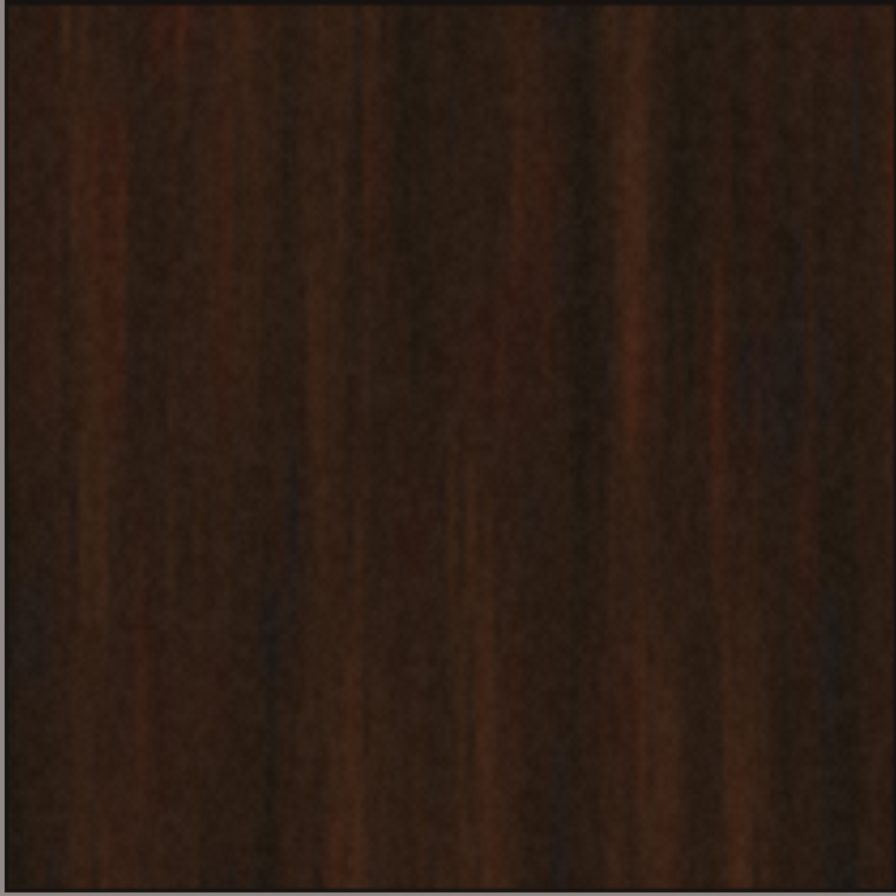
Give the GLSL for this texture, as a WebGL 2 fragment shader.

```glsl
#version 300 es
precision highp float;

// Dark stained wood with straight vertical grain, drawn from layers of
// stretched value noise, with soft mottling and faint colour blotches.
// A thin dark rim and a pale strip at the left and bottom close the panel.

uniform vec2 u_resolution;
out vec4 fragColor;

// Wood colours
const vec3 DARK_WOOD  = vec3(0.132, 0.102, 0.070);
const vec3 MID_WOOD   = vec3(0.168, 0.111, 0.077);
const vec3 LIGHT_WOOD = vec3(0.245, 0.147, 0.090);
const vec3 RED_TINT   = vec3(0.022, -0.006, -0.003);
const vec3 BLUE_TINT  = vec3(-0.012, 0.000, 0.016);

// Grain frequencies: cells across and up the canvas
const vec2 BROAD_GRAIN  = vec2(17.0, 0.8);
const vec2 MEDIUM_GRAIN = vec2(40.0, 1.6);
const vec2 FINE_GRAIN   = vec2(95.0, 5.0);
const vec2 MOTTLE       = vec2(110.0, 80.0);
const vec2 SPECKLE      = vec2(210.0, 190.0);
const vec2 TINT_PATCH   = vec2(24.0, 5.0);
const float MOTTLE_GAIN  = 0.026;
const float SPECKLE_GAIN = 0.018;
const float GRAIN_SWAY   = 0.006;

// Border
const vec3 RIM_COLOR   = vec3(0.085, 0.072, 0.062);
const vec3 STRIP_COLOR = vec3(0.570, 0.540, 0.530);
const vec2 STRIP_WIDTH = vec2(0.0052, 0.0040);  // left, bottom
const vec2 RIM_INNER   = vec2(0.0090, 0.0080);  // left, bottom
const vec2 RIM_OUTER   = vec2(0.0025, 0.0060);  // right, top
const float RIM_BLUR   = 0.0030;

// Integer hash of a lattice cell, returning 0 to 1
float hash(ivec2 cell, uint seed) {
    uint h = uint(cell.x) * 1597334677u ^ uint(cell.y) * 3812015801u;
    h ^= seed * 2654435769u;
    h = (h ^ (h >> 16)) * 2146121005u;
    h = (h ^ (h >> 15)) * 2221713035u;
    h ^= h >> 16;
    return float(h >> 8) / 16777216.0;
}

float valueNoise(vec2 p, uint seed) {
    ivec2 cell = ivec2(floor(p));
    vec2 f = fract(p);
    f = f * f * (3.0 - 2.0 * f);
    float low  = mix(hash(cell, seed), hash(cell + ivec2(1, 0), seed), f.x);
    float high = mix(hash(cell + ivec2(0, 1), seed), hash(cell + ivec2(1, 1), seed), f.x);
    return mix(low, high, f.y);
}

// Lengthwise streaks at three widths, 0 dark to 1 light
float grainTone(vec2 p) {
    p.x += GRAIN_SWAY * (valueNoise(p * vec2(4.0, 2.5), 1u) - 0.5);
    return 0.46 * valueNoise(p * BROAD_GRAIN, 2u)
         + 0.34 * valueNoise(p * MEDIUM_GRAIN, 3u)
         + 0.20 * valueNoise(p * FINE_GRAIN, 4u);
}

vec3 woodColor(vec2 p) {
    float tone = grainTone(p);
    vec3 color = mix(DARK_WOOD, MID_WOOD, smoothstep(0.22, 0.50, tone));
    color = mix(color, LIGHT_WOOD, smoothstep(0.48, 0.88, tone));

    // Red warms the lighter streaks, more so towards the top
    float red = smoothstep(0.50, 0.85, valueNoise(p * TINT_PATCH, 5u));
    float blue = smoothstep(0.60, 0.90, valueNoise(p * TINT_PATCH * 1.4, 6u));
    color += RED_TINT * red * smoothstep(0.35, 0.60, tone) * mix(0.4, 1.0, p.y);
    color += BLUE_TINT * blue * (1.0 - smoothstep(0.40, 0.60, tone));

    // Soft surface texture
    color += MOTTLE_GAIN * (valueNoise(p * MOTTLE, 7u) - 0.5);
    color += SPECKLE_GAIN * (valueNoise(p * SPECKLE, 8u) - 0.5);
    return color;
}

void main() {
    vec2 p = gl_FragCoord.xy / u_resolution;
    vec2 pixel = 1.0 / u_resolution;
    vec3 color = woodColor(p);

    // Dark rim on all sides
    vec2 soft = max(vec2(RIM_BLUR), pixel);
    vec2 inside = smoothstep(RIM_INNER - soft, RIM_INNER + soft, p)
                * smoothstep(RIM_OUTER - soft, RIM_OUTER + soft, 1.0 - p);
    color = mix(RIM_COLOR, color, inside.x * inside.y);

    // Pale strip at the left and bottom
    vec2 clear = smoothstep(STRIP_WIDTH - pixel, STRIP_WIDTH + pixel, p);
    color = mix(STRIP_COLOR, color, clear.x * clear.y);

    fragColor = vec4(clamp(color, 0.0, 1.0), 1.0);
}
```
